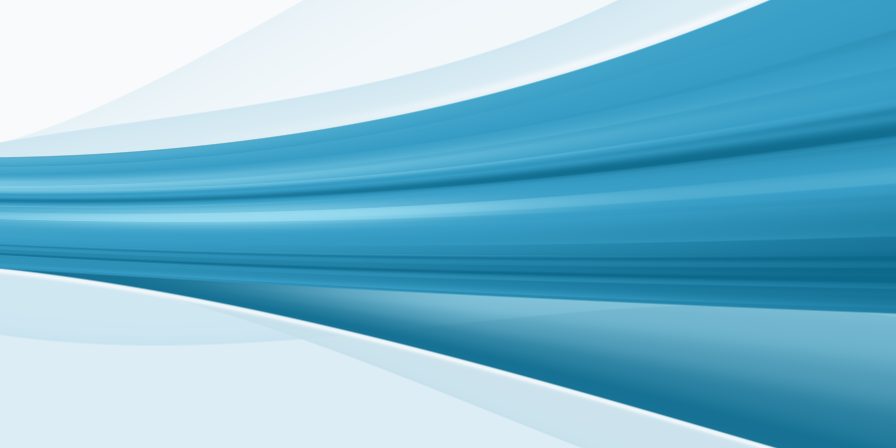
A Shadertoy shader for this background:

```glsl
// Sweeping blue ribbon of fine streaks with translucent veils on a pale ground.

// Colours
const vec3 PAPER = vec3(0.975, 0.982, 0.988);
const vec3 MIST  = vec3(0.79, 0.895, 0.94);
const vec3 DEEP  = vec3(0.05, 0.41, 0.545);
const vec3 AZURE = vec3(0.22, 0.62, 0.775);
const vec3 ICE   = vec3(0.60, 0.86, 0.94);
const vec3 HAZE  = vec3(0.51, 0.76, 0.85);

// Cubic coefficients of each edge: height as a function of x, both 0 to 1
const vec4 RIBBON_TOP    = vec4(0.648, 0.027, 0.383, 0.072);
const vec4 RIBBON_FLOOR  = vec4(0.401, -0.127, 0.026, 0.0);
const vec4 RIBBON_BOTTOM = vec4(0.401, -0.219, -0.427, 0.168);
const vec4 HIGH_VEIL     = vec4(0.680, 0.572, 1.690, -1.750);
const vec4 MID_VEIL      = vec4(0.682, 0.340, -0.375, 0.798);
const vec4 ARC_VEIL      = vec4(0.253, -0.297, 1.028, -0.692);
const vec4 LOW_VEIL      = vec4(0.401, -0.150, -1.194, 0.730);

const int STREAKS = 26;
const float STREAK_GAIN = 0.15;

float curve(vec4 k, float x) { return k.x + x * (k.y + x * (k.z + x * k.w)); }

float bell(float x, float centre, float width) {
    float d = (x - centre) / width;
    return exp(-d * d);
}

float hash(float n) { return fract(sin(n * 127.1) * 437.585); }

// Soft mask that is 1 above zero
float above(float d) {
    float aa = 1.2 / iResolution.y;
    return smoothstep(-aa, aa, d);
}

// Thin folds: a crisp edge on one side and a long fade on the other
float streaks(float t, float x) {
    float sum = 0.0;
    for (int i = 0; i < STREAKS; i++) {
        float n = float(i);
        float centre = (n + hash(n + 3.0)) / float(STREAKS);
        float d = t - centre - 0.025 * (hash(n + 9.0) - 0.5) * sin(3.0 * x + n);
        float side = hash(n + 17.0) < 0.5 ? -1.0 : 1.0;
        float fold = smoothstep(-0.006, 0.004, d * side) * exp(-max(d * side, 0.0) * 32.0);
        float fade = 0.6 + 0.4 * sin(x * 4.0 + n * 2.4);
        sum += fold * fade * (hash(n + 31.0) - 0.5) * 2.0;
    }
    return sum;
}

vec3 ribbonColor(float t, float x) {
    float tone = mix(0.53, 0.37, x) + 0.14 * smoothstep(0.75, 1.0, t);
    // Broad light and dark folds
    tone += 0.32 * bell(t, 0.75, 0.065) * (1.0 - 0.45 * x);
    tone -= 0.36 * bell(t, 0.61, 0.032) * (1.0 - 0.35 * x);
    tone -= 0.16 * bell(t, 0.665, 0.014);
    tone += 0.38 * bell(t, 0.48, 0.09) * bell(x, 0.28, 0.32);
    tone += 0.20 * bell(t, 0.485, 0.045) * x;
    tone -= 0.24 * bell(t, 0.10, 0.13);
    tone -= 0.16 * bell(t, 0.28, 0.13) * x;
    // Paired lines near the floor
    tone -= 0.16 * bell(t, 0.21, 0.012) + 0.14 * bell(t, 0.13, 0.010);
    tone += STREAK_GAIN * streaks(t, x);
    tone = clamp(tone, 0.0, 1.0);
    return mix(mix(DEEP, AZURE, smoothstep(0.0, 0.5, tone)), ICE, smoothstep(0.45, 1.0, tone));
}

void mainImage(out vec4 fragColor, in vec2 fragCoord) {
    vec2 p = fragCoord / iResolution.xy;
    float x = p.x, y = p.y;
    float top = curve(RIBBON_TOP, x);
    float ground = curve(RIBBON_FLOOR, x);
    float bottom = curve(RIBBON_BOTTOM, x);
    vec3 col = PAPER;

    // Upper veils, strongest along their edges
    float high = y - curve(HIGH_VEIL, x);
    float mid = y - curve(MID_VEIL, x);
    col = mix(col, MIST, above(-high) * (0.12 + 0.28 * exp(high * 9.0)));
    col = mix(col, MIST, above(-mid) * (0.55 + 0.3 * exp(mid * 22.0)));
    col = mix(col, PAPER, 0.75 * bell(y, top + 0.012, 0.012) * smoothstep(0.15, 0.7, x));

    // Lower veils
    float arc = y - curve(ARC_VEIL, x);
    float low = y - curve(LOW_VEIL, x);
    col = mix(col, MIST, above(arc) * above(bottom - y) * (0.7 + 0.4 * exp(-arc * 45.0)));
    col = mix(col, MIST * 0.98, above(low) * above(bottom - y) * (0.72 + 0.25 * exp(-low * 60.0)));
    col = mix(col, PAPER, 0.8 * bell(y, bottom - 0.006, 0.006));

    // Underside of the ribbon: haze below the floor, dark along the bottom edge
    float depth = clamp((y - bottom) / max(ground - bottom, 0.01), 0.0, 1.0);
    float haze = smoothstep(0.05, 1.0, depth) * smoothstep(0.12, 0.55, x);
    haze *= 0.9 + 0.1 * above(arc);
    haze += 0.025 * sin(depth * 24.0 + 2.0 * x) * x;
    vec3 under = mix(DEEP + 0.035, HAZE, clamp(haze, 0.0, 1.0));
    col = mix(col, under, above(y - bottom) * above(top - y));

    // Streaked body, its folds bending downward to the right
    float s = clamp((y - ground) / (top - ground), 0.0, 1.0);
    float t = s + 0.48 * x * x * s * (1.0 - s);
    col = mix(col, ribbonColor(t, x), above(y - ground) * above(top - y));

    fragColor = vec4(clamp(col, 0.0, 1.0), 1.0);
}
```
